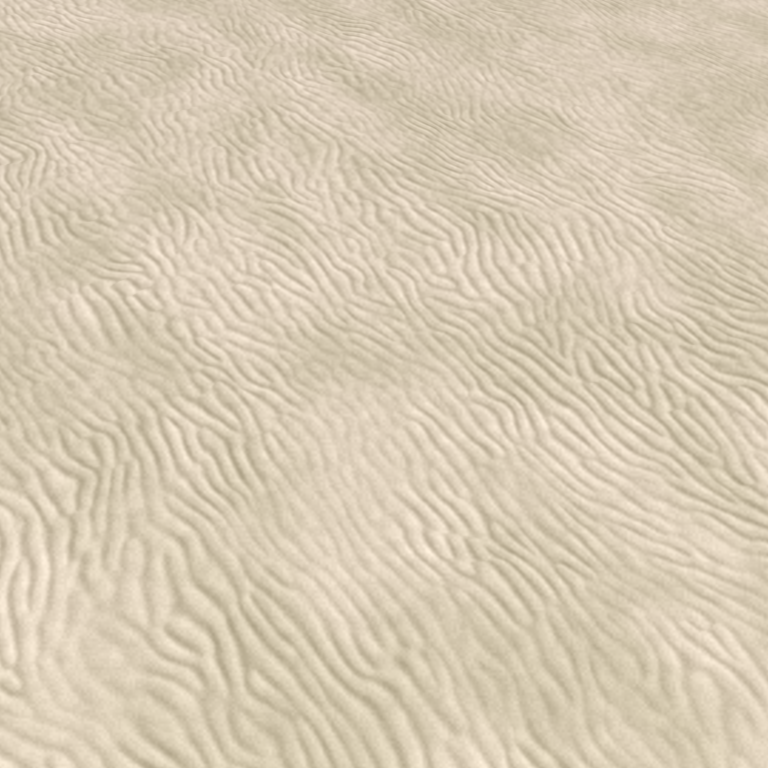
A WebGL 1 fragment shader for this texture:

```glsl
precision highp float;
// Pale wind-rippled sand receding into the distance, with short broken crests and faint patches.
uniform vec2 u_resolution;

float hash(vec2 p) {
  vec3 q = fract(p.xyx * 0.1031);
  q += dot(q, q.yzx + 33.33);
  return fract((q.x + q.y) * q.z);
}

float noise(vec2 p) {
  vec2 i = floor(p), f = fract(p);
  f = f * f * (3.0 - 2.0 * f);
  return mix(mix(hash(i), hash(i + vec2(1.0, 0.0)), f.x),
             mix(hash(i + vec2(0.0, 1.0)), hash(i + vec2(1.0, 1.0)), f.x), f.y);
}

float fbm(vec2 p) {
  float sum = 0.0, weight = 0.53;
  for (int i = 0; i < 4; i++) {
    sum += weight * noise(p);
    p = mat2(1.6, 1.2, -1.2, 1.6) * p + 7.3;
    weight *= 0.5;
  }
  return sum;
}

// Blends short wave packets into forking crests; returns cosine and sine of the ripple phase.
vec2 ripples(vec2 q) {
  vec2 size = vec2(1.7, 2.3);
  vec2 cell = floor(q / size);
  vec2 wave = vec2(0.0);
  for (int j = -1; j <= 1; j++) {
    for (int i = -1; i <= 1; i++) {
      vec2 id = cell + vec2(float(i), float(j));
      vec2 jitter = 0.2 + 0.6 * vec2(hash(id + 11.0), hash(id + 47.0));
      vec2 center = (id + jitter) * size;
      vec2 d = q - center;
      vec2 e = d / size / 1.2;
      float window = max(0.0, 1.0 - dot(e, e));
      float angle = 0.8 * (noise(id * 0.3 + 5.0) - 0.5) + 0.6 * (hash(id + 83.0) - 0.5);
      float phase = 6.28318 * (center.x + dot(d, vec2(cos(angle), sin(angle)))
                               + 0.7 * (hash(id + 29.0) - 0.5));
      wave += window * window * vec2(cos(phase), sin(phase));
    }
  }
  return wave / (length(wave) + 0.3) * 1.25;
}

void main() {
  vec2 uv = gl_FragCoord.xy / u_resolution;

  // Perspective ground plane, turned so x runs across the crests
  vec2 ground = vec2(uv.x - 0.5, 1.7) / (1.7 - uv.y);
  vec2 across = vec2(dot(ground, vec2(0.83, 0.56)), dot(ground, vec2(-0.56, 0.83)));
  vec2 q = across * 56.0 + 60.0;
  q.x += 2.4 * noise(q * 0.1) + 0.5 * noise(q * 0.45 + 19.0);

  // Faint patches of pale and tan sand
  float patches = fbm(across * vec2(13.0, 8.0) + 31.0);
  vec3 color = mix(vec3(0.821, 0.774, 0.677), vec3(0.883, 0.826, 0.746),
                   smoothstep(0.24, 0.76, patches));
  color *= mix(vec3(1.01, 1.012, 1.005), vec3(0.98, 0.977, 0.985), uv.y);

  // Ripples with lit and shaded sides, patchy in strength and fading far away
  vec2 w = ripples(q);
  float relief = w.x - 0.15 * (w.x * w.x - w.y * w.y) + 0.5 * w.x * w.y;
  float strength = mix(0.45, 1.25, smoothstep(0.28, 0.68, fbm(across * 12.0 + 71.0)));
  strength *= 1.0 - 0.35 * smoothstep(0.5, 1.0, uv.y);
  strength *= 1.0 - 0.6 * smoothstep(1.4, 1.95, uv.x + uv.y);
  color += relief * strength * vec3(0.067, 0.067, 0.07);

  // Small lumps between the crests and fine grain
  color += 0.055 * (noise(q * vec2(2.2, 1.4) + 13.0) - 0.5);
  color += 0.045 * (noise(uv * 270.0) - 0.5);

  gl_FragColor = vec4(clamp(color, 0.0, 1.0), 1.0);
}
```
